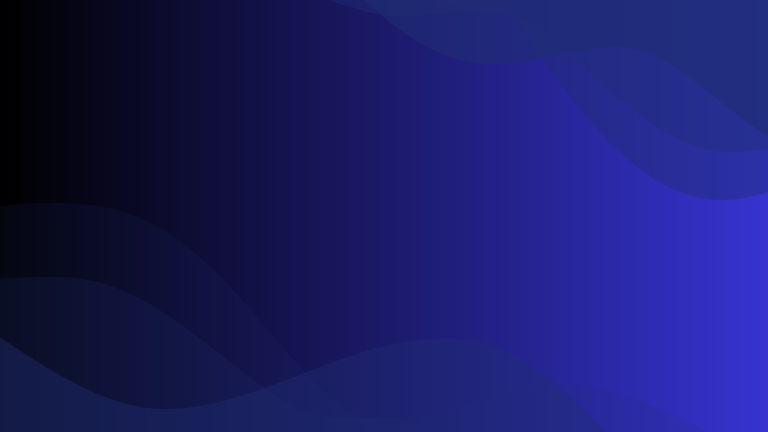
Reproduce this background procedurally as a WebGL 2 fragment shader.

```glsl
#version 300 es
precision highp float;

uniform vec2 u_resolution;
out vec4 fragColor;

#define GLOW_COLOR vec3(0.212, 0.202, 0.82)
#define VEIL_COLOR vec3(0.12, 0.175, 0.45)
#define LOWER_OPACITY vec3(0.14, 0.20, 0.42)
#define UPPER_OPACITY vec3(0.45, 0.35, 0.60)

// Eased change of height between two places; skew shifts its steepest part.
float swing(float x, float from, float to, float rise, float skew) {
    float t = pow(clamp((x - from) / (to - from), 0.0, 1.0), skew);
    return rise * t * t * (3.0 - 2.0 * t);
}

// Heights of the three lower waves, measured from the bottom edge.
vec3 lowerWaves(float x) {
    float tall = 0.51
        + swing(x, -0.08, 0.053, 0.020, 1.0)
        + swing(x, 0.053, 0.49, -0.502, 1.5)
        + swing(x, 0.49, 0.74, 0.080, 1.0)
        + swing(x, 0.74, 1.05, -0.170, 1.0);
    float middle = 0.35
        + swing(x, -0.08, 0.065, 0.009, 1.0)
        + swing(x, 0.065, 0.44, -0.327, 1.2)
        + swing(x, 0.50, 0.65, -0.100, 1.0);
    float rolling = 0.428
        + swing(x, -0.25, 0.215, -0.375, 1.0)
        + swing(x, 0.215, 0.57, 0.162, 1.0)
        + swing(x, 0.57, 0.92, -0.380, 1.3);
    return vec3(tall, middle, rolling);
}

// Depths of the three upper waves, measured from the top edge.
vec3 upperWaves(float x) {
    float deep = -0.0223
        + swing(x, 0.36, 0.52, 0.0593, 1.0)
        + swing(x, 0.52, 0.62, -0.009, 1.0)
        + swing(x, 0.66, 0.94, 0.435, 0.62)
        + swing(x, 0.94, 1.15, -0.090, 1.0);
    float middle = -0.02
        + swing(x, 0.50, 0.64, 0.050, 1.0)
        + swing(x, 0.66, 0.95, 0.322, 0.8)
        + swing(x, 0.95, 1.15, -0.045, 1.0);
    float rolling = -0.125
        + swing(x, 0.40, 0.638, 0.273, 0.65)
        + swing(x, 0.638, 0.807, -0.039, 1.0)
        + swing(x, 0.807, 1.06, 0.240, 1.0);
    return vec3(deep, middle, rolling);
}

// Smooth-edged coverage of three signed depths.
vec3 coverage(vec3 depth) {
    return clamp(0.5 + depth / fwidth(depth), 0.0, 1.0);
}

// Share of the backdrop left after three stacked veils.
float transmission(vec3 cover, vec3 opacity) {
    vec3 clear = 1.0 - cover * opacity;
    return clear.x * clear.y * clear.z;
}

void main() {
    vec2 uv = gl_FragCoord.xy / u_resolution;

    // Backdrop: black on the left to bright blue on the right
    vec3 color = GLOW_COLOR * uv.x;

    // Translucent waves along the bottom and the upper right
    vec3 lower = coverage(lowerWaves(uv.x) - uv.y);
    vec3 upper = coverage(upperWaves(uv.x) - (1.0 - uv.y));
    color = mix(VEIL_COLOR, color, transmission(lower, LOWER_OPACITY));
    color = mix(VEIL_COLOR, color, transmission(upper, UPPER_OPACITY));

    fragColor = vec4(color, 1.0);
}
```
